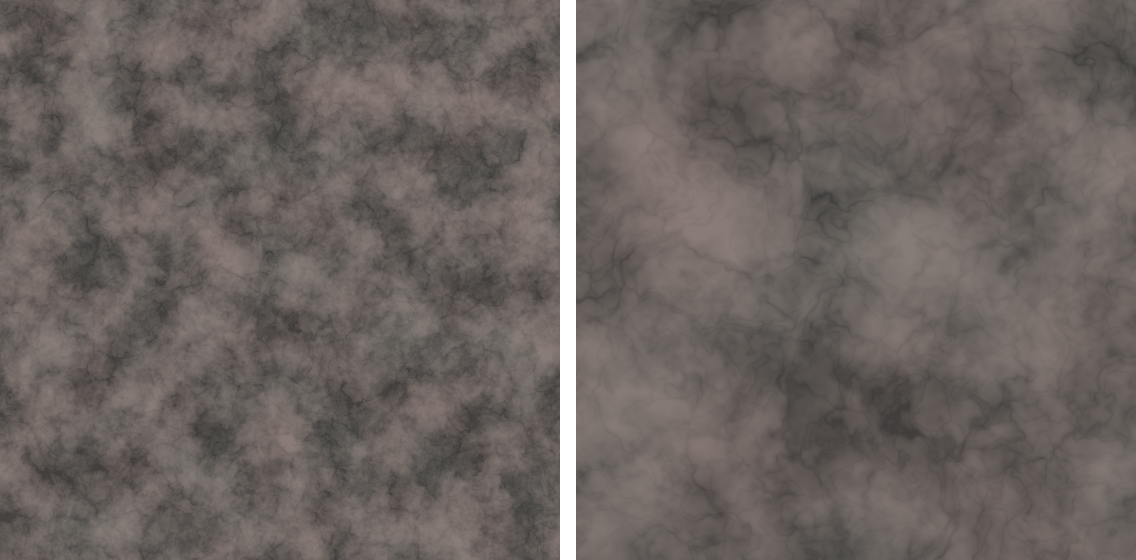
Left, the full canvas; right, a detail of the centre.
This texture is drawn by a WebGL 1 fragment shader. Its source:

```glsl
precision highp float;
uniform vec2 u_resolution;

const vec3 DARK_STONE = vec3(0.330, 0.311, 0.300);
const vec3 LIGHT_STONE = vec3(0.480, 0.440, 0.422);
const vec3 WARM_TINT = vec3(0.016, -0.006, -0.003);
const float BASE_TONE = 1.0;
const float CLOUD_SCALE = 9.0;
const float CLOUD_CONTRAST = 0.84;
const float CLOUD_GAIN = 0.64;
const float CREASE_SCALE = 12.5;
const float CREASE_CONTRAST = 1.2;
const float CREASE_SOFTNESS = 0.13;
const float CREASE_GAIN = 0.8;
const float WARP_SCALE = 12.0;
const float WARP_AMOUNT = 0.028;
const float TINT_SCALE = 9.0;
const mat2 OCTAVE_TURN = mat2(1.6, 1.2, -1.2, 1.6);

vec2 hash2(vec2 p) {
  vec3 q = fract(p.xyx * vec3(0.1031, 0.1030, 0.0973));
  q += dot(q, q.yzx + 33.33);
  return fract((q.xx + q.yz) * q.zy);
}

float cornerSlope(vec2 cell, vec2 offset) {
  float angle = 6.28318 * hash2(cell).x;
  return dot(vec2(cos(angle), sin(angle)), offset);
}

float gradientNoise(vec2 p) {
  vec2 i = floor(p);
  vec2 f = p - i;
  vec2 w = f * f * f * (f * (f * 6.0 - 15.0) + 10.0);
  vec2 e = vec2(1.0, 0.0);
  float low = mix(cornerSlope(i, f), cornerSlope(i + e, f - e), w.x);
  float high = mix(cornerSlope(i + e.yx, f - e.yx), cornerSlope(i + 1.0, f - 1.0), w.x);
  return mix(low, high, w.y);
}

float cloudNoise(vec2 p) {
  float sum = 0.0;
  float weight = 1.0;
  for (int i = 0; i < 5; i++) {
    sum += weight * gradientNoise(p);
    p = OCTAVE_TURN * p + 17.3;
    weight *= CLOUD_GAIN;
  }
  return sum;
}

// Gap between the two nearest cell points: zero along cell borders
float cellBorder(vec2 p) {
  vec2 i = floor(p);
  vec2 f = p - i;
  float nearest = 8.0;
  float second = 8.0;
  for (int y = -1; y <= 1; y++) {
    for (int x = -1; x <= 1; x++) {
      vec2 cell = vec2(float(x), float(y));
      float d = length(cell + hash2(i + cell) - f);
      second = min(second, max(nearest, d));
      nearest = min(nearest, d);
    }
  }
  return second - nearest;
}

// Layered cell borders, one at the centre line of a crease
float creases(vec2 p) {
  float sum = 0.0;
  float total = 0.0;
  float weight = 1.0;
  for (int i = 0; i < 3; i++) {
    sum += weight * CREASE_SOFTNESS / (cellBorder(p) + CREASE_SOFTNESS);
    total += weight;
    p = OCTAVE_TURN * p + 41.7;
    weight *= CREASE_GAIN;
  }
  return sum / total;
}

void main() {
  vec2 uv = gl_FragCoord.xy / u_resolution.y;

  // Broad mottling
  float cloud = cloudNoise(uv * CLOUD_SCALE + 50.0);

  // Wandering creases, deeper in the dark patches
  vec2 warp = vec2(cloudNoise(uv * WARP_SCALE + 90.0), cloudNoise(uv * WARP_SCALE + 140.0));
  float crease = creases((uv + WARP_AMOUNT * warp) * CREASE_SCALE + 20.0);
  crease *= mix(1.2, 0.7, smoothstep(-0.4, 0.4, cloud));

  // Stone colour with faint warm and cool patches
  float tone = BASE_TONE + CLOUD_CONTRAST * cloud - CREASE_CONTRAST * crease;
  vec3 color = mix(DARK_STONE, LIGHT_STONE, clamp(tone, -0.5, 1.35));
  color += WARM_TINT * gradientNoise(uv * TINT_SCALE + 200.0);
  gl_FragColor = vec4(color, 1.0);
}
```
